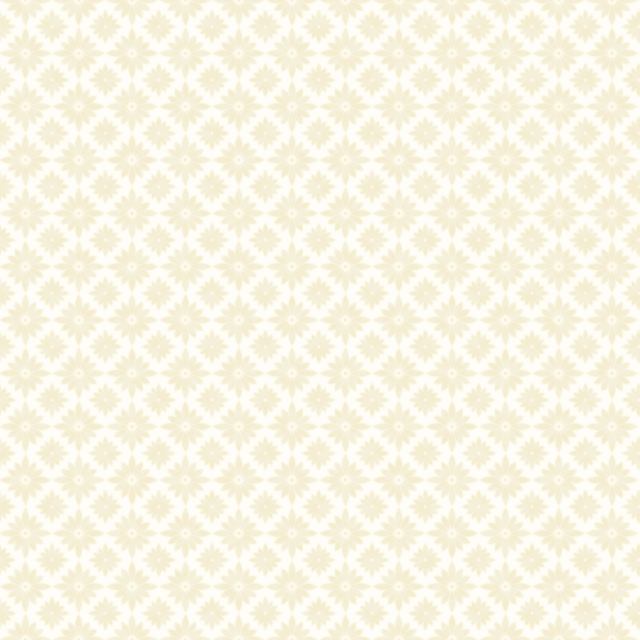
Write a Shadertoy shader that draws this pattern.

```glsl
const float TAU = 6.2831853;
const float REPEATS = 12.0;
const vec3 PAPER = vec3(1.0, 0.992, 0.98);
const vec3 HALO = vec3(1.0, 0.99, 0.94);
const vec3 CREAM_DEEP = vec3(0.96, 0.93, 0.82);
const vec3 CREAM_PALE = vec3(0.96, 0.94, 0.855);

// Offset from the nearest lattice point, in cell units
vec2 cellOffset(vec2 p, vec2 origin) {
    return fract(p - origin + 0.5) - 0.5;
}

// Pointed lens lying along x from x = inner to x = outer
float petalDistance(vec2 p, float inner, float outer, float halfWidth) {
    float halfLength = 0.5 * (outer - inner);
    vec2 q = abs(vec2(p.y, p.x - 0.5 * (inner + outer)));
    float shift = 0.5 * (halfLength * halfLength - halfWidth * halfWidth) / halfWidth;
    bool nearTip = halfLength * q.x < shift * (q.y - halfLength);
    vec3 arc = nearTip ? vec3(0.0, halfLength, 0.0) : vec3(-shift, 0.0, shift + halfWidth);
    return length(q - arc.xy) - arc.z;
}

// Twelve petals, mirrored from one quadrant; the four on the axes are longer
float flowerDistance(vec2 p, float inner, float axisTip, float sideTip, float halfWidth) {
    vec2 q = abs(p);
    float d = 1e3;
    for (int i = 0; i < 4; i++) {
        float angle = float(i) * TAU / 12.0;
        vec2 dir = vec2(cos(angle), sin(angle));
        vec2 local = vec2(dot(q, dir), dir.x * q.y - dir.y * q.x);
        float tip = (i % 3 == 0) ? axisTip : sideTip;
        d = min(d, petalDistance(local, inner, tip, halfWidth));
    }
    return d;
}

// Open bloom with a dot in its hollow centre
float largeFlower(vec2 p) {
    float petals = flowerDistance(p, 0.075, 0.475, 0.38, 0.066);
    return min(petals, length(p) - 0.032);
}

// Dense bloom with a pale eye
float smallFlower(vec2 p) {
    float petals = flowerDistance(p, 0.03, 0.31, 0.255, 0.05);
    float body = min(petals, length(p) - 0.17);
    return max(body, 0.022 - length(p));
}

// Layered sines with whole frequencies, so the tone wraps at the edges
float mottle(vec2 uv) {
    float sum = 0.0;
    float weight = 0.5;
    vec2 freq = vec2(17.0, 23.0);
    for (int i = 0; i < 3; i++) {
        vec2 wave = TAU * freq * uv;
        sum += weight * sin(wave.x + 1.7 * sin(TAU * 5.0 * uv.y)) * sin(wave.y + float(i));
        freq = freq.yx * 2.0 + vec2(1.0, 3.0);
        weight *= 0.6;
    }
    return sum;
}

void mainImage(out vec4 fragColor, in vec2 fragCoord) {
    vec2 uv = fragCoord / iResolution.xy;
    vec2 p = uv * REPEATS;
    float pixel = REPEATS / min(iResolution.x, iResolution.y);
    float softness = max(0.026, pixel);

    // Two interleaved lattices of flowers
    vec2 origin = vec2(0.477, 0.0);
    float d = min(largeFlower(cellOffset(p, origin)),
                  smallFlower(cellOffset(p, origin + 0.5)));

    // Warm fringe, then the printed cream
    float fringe = 1.0 - smoothstep(0.02, 0.02 + 1.5 * softness, d);
    float ink = 1.0 - smoothstep(-softness, softness, d);
    vec3 cream = mix(CREAM_DEEP, CREAM_PALE, smoothstep(-0.35, 0.3, mottle(uv)));
    vec3 color = mix(mix(PAPER, HALO, fringe), cream, ink);
    fragColor = vec4(color, 1.0);
}
```
